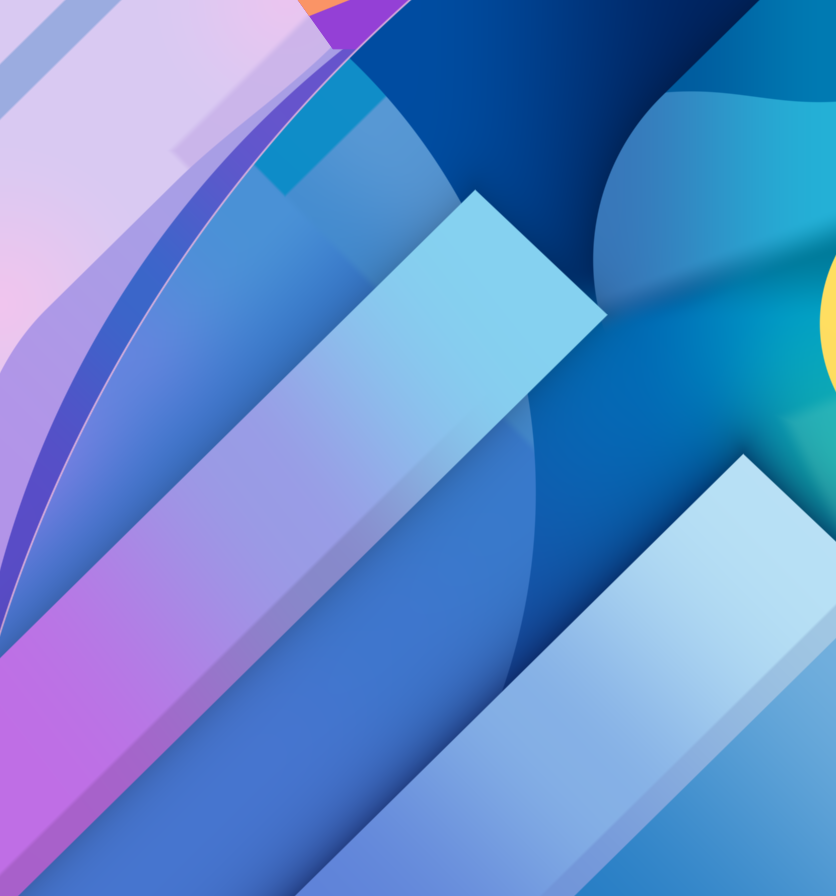
This background is drawn by a WebGL 1 fragment shader. Its source:

```glsl
precision highp float;
// Overlapping translucent planes: two raised diagonal bars over a deep blue field,
// a pale curved sheet at the left and a teal lobe with a yellow disc at the right.
// Shapes are signed distances in height units; slanted ones use rotated axes (along, across).

uniform vec2 u_resolution;

const vec2 ALONG = vec2(0.712, 0.702);
const vec2 ACROSS = vec2(0.702, -0.712);

// Antialiased coverage of a signed distance (negative inside).
float fill(float d, float blur) {
  return 1.0 - smoothstep(-blur, blur, d);
}

float circle(vec2 p, vec2 center, float radius) {
  return length(p - center) - radius;
}

// Gradient through three colours with the middle one at m.
vec3 ramp(vec3 low, vec3 mid, vec3 high, float m, float t) {
  return t < m ? mix(low, mid, smoothstep(0.0, m, t))
               : mix(mid, high, smoothstep(m, 1.0, t));
}

// Bar running down-left without end, its tip at q.x = tip, spanning near..far in q.y.
float bar(vec2 q, float tip, float near, float far) {
  vec2 d = vec2(q.x - tip - 0.035 * (q.y - near),
                abs(q.y - 0.5 * (near + far)) - 0.5 * (far - near));
  return length(max(d, 0.0)) + min(max(d.x, d.y), 0.0);
}

float shadow(float d, float spread) {
  return exp(-max(d, 0.0) / spread);
}

// Blue field: violet below, teal at the right, navy at the top.
vec3 field(vec2 p, vec2 q) {
  vec3 c = ramp(vec3(0.29, 0.20, 0.71), vec3(0.11, 0.32, 0.67), vec3(0.0, 0.43, 0.72), 0.5, q.x);
  c = mix(c, vec3(0.0, 0.62, 0.78), smoothstep(0.70, 0.92, p.x) * smoothstep(0.40, 0.62, p.y));
  float green = length((p - vec2(0.94, 0.49)) * vec2(1.0, 0.8));
  c = mix(c, vec3(0.08, 0.71, 0.68), 0.9 * fill(green - 0.08, 0.09));
  float patchEdge = max(0.872 - p.x + 0.5 * (0.54 - p.y), p.y - 0.53 - 0.4 * (p.x - 0.87));
  c = mix(c, vec3(0.30, 0.77, 0.76), 0.4 * fill(patchEdge, 0.012));
  vec3 navy = mix(vec3(0.0, 0.30, 0.63), vec3(0.0, 0.15, 0.40), smoothstep(0.46, 0.80, p.x));
  return mix(c, navy, smoothstep(0.63, 0.70, p.y) * (1.0 - smoothstep(0.75, 0.9, p.x - p.y + 0.75)));
}

// Rounded lobe with a wavy upper plane, melting into the field below.
vec3 lobe(vec3 c, vec2 p, vec2 q, float px) {
  float d = length(vec2(min(q.x - 1.152, 0.0), q.y - 0.139)) - 0.256;
  float wave = 0.892 + 0.006 * sin((p.x - 0.70) * 22.0);
  vec3 upper = mix(vec3(0.0, 0.36, 0.62), vec3(0.0, 0.48, 0.70), smoothstep(0.75, 0.93, p.x));
  vec3 lower = mix(vec3(0.22, 0.47, 0.73), vec3(0.14, 0.69, 0.84), smoothstep(0.67, 0.93, p.x));
  vec3 body = mix(lower, upper, fill(wave - p.y, px));
  float base = 0.65 + 0.37 * (p.x - 0.68);
  c *= 1.0 - 0.22 * shadow(d, 0.035) * smoothstep(0.64, 0.72, p.y);
  return mix(c, body, fill(d, px) * smoothstep(base - 0.025, base + 0.025, p.y));
}

// Blue sheet seen inside the large arc, with a teal corner.
vec3 innerSheet(vec2 p, vec2 q, float px) {
  vec3 c = ramp(vec3(0.51, 0.50, 0.90), vec3(0.39, 0.52, 0.87), vec3(0.29, 0.57, 0.84),
                0.5, smoothstep(0.25, 0.78, q.x));
  c = mix(c, vec3(0.20, 0.45, 0.79), 0.75 * smoothstep(-0.33, -0.19, q.y));
  float corner = 0.775 - q.x;
  vec3 panel = mix(vec3(0.27, 0.55, 0.81), vec3(0.35, 0.60, 0.83), smoothstep(0.77, 0.9, q.x));
  c = mix(c, panel, 0.85 * fill(corner, 0.006));
  return mix(c, vec3(0.03, 0.55, 0.78), 0.9 * fill(max(corner, q.y + 0.333), 2.0 * px));
}

// Pale sheet, lavender margin, dark crescent and top accents outside the arc.
vec3 outerSheet(vec2 p, vec2 q, float px) {
  vec3 pale = mix(vec3(0.85, 0.79, 0.95), vec3(0.95, 0.77, 0.93), fill(circle(p, vec2(0.0, 0.66), 0.08), 0.12));
  pale = mix(pale, vec3(0.93, 0.77, 0.94), fill(circle(p, vec2(0.32, 1.0), 0.06), 0.11));
  pale = mix(pale, vec3(0.58, 0.66, 0.87), 0.9 * fill(abs(q.y + 0.639) - 0.022, 1.5 * px));
  pale = mix(pale, vec3(0.78, 0.69, 0.91), 0.8 * fill(max(-0.458 - q.y, 0.72 - q.x), 0.005));
  float bend = max(0.497 - q.x, 0.0);
  float margin = -0.43 + 1.9 * bend * bend + 0.015 * smoothstep(0.7, 0.93, q.x);
  vec3 lavender = mix(vec3(0.70, 0.58, 0.91), vec3(0.66, 0.62, 0.90), smoothstep(0.3, 0.7, q.x));
  vec3 c = mix(pale, lavender, fill(margin - q.y, px));
  vec3 crescent = ramp(vec3(0.35, 0.30, 0.78), vec3(0.23, 0.40, 0.79), vec3(0.40, 0.33, 0.80),
                       0.5, smoothstep(0.25, 0.92, q.x));
  c = mix(c, crescent, fill(circle(p, vec2(1.078, 0.071), 1.117), px));
  float wedge = max(0.345 + 0.72 * (0.982 - p.y) - p.x, 0.945 + 0.63 * (p.x - 0.371) - p.y);
  wedge = max(0.982 - 1.4 * (p.x - 0.345) - p.y, 0.945 - p.y);
  c = mix(c, vec3(0.58, 0.25, 0.84), fill(wedge, px));
  float orange = max(wedge, 0.982 + 0.4 * (p.x - 0.345) - p.y);
  return mix(c, vec3(0.98, 0.58, 0.40), fill(orange, px));
}

void main() {
  vec2 p = gl_FragCoord.xy / u_resolution.y;
  vec2 q = vec2(dot(p, ALONG), dot(p, ACROSS));
  float px = 1.0 / u_resolution.y;
  vec3 c = lobe(field(p, q), p, q, px);
  c = mix(c, vec3(1.0, 0.87, 0.38), fill(circle(p, vec2(1.086, 0.639), 0.171), px));

  // Curved sheets at the left and their thin pink rim.
  float arc = circle(p, vec2(1.521, -0.19), 1.596);
  c = mix(c, innerSheet(p, q, px), fill(circle(p, vec2(-0.072, 0.45), 0.67), px) * fill(arc, px));
  c = mix(c, outerSheet(p, q, px), fill(-arc, px));
  c = mix(c, vec3(0.93, 0.73, 0.88), 0.85 * fill(abs(arc) - 0.001, px));

  // Upper bar with a shaded lower facet.
  float first = bar(q, 0.931, -0.189, 0.0142);
  c *= 1.0 - 0.16 * shadow(first, 0.022);
  vec3 face = ramp(vec3(0.75, 0.43, 0.90), vec3(0.60, 0.61, 0.90), vec3(0.52, 0.82, 0.94),
                   0.58, smoothstep(0.02, 0.95, q.x + 0.12 * (q.y + 0.09)));
  face *= 1.0 - 0.12 * smoothstep(-0.020, -0.014, q.y) * (1.0 - smoothstep(0.5, 0.8, q.x));
  c = mix(c, face, fill(first, px));

  // Lower bar: lit face, narrow facet and blue side.
  float second = bar(q, 0.937, 0.231, 1.2);
  c *= 1.0 - vec3(0.5, 0.46, 0.36) * shadow(second, 0.03);
  face = ramp(vec3(0.37, 0.51, 0.85), vec3(0.52, 0.69, 0.90), vec3(0.72, 0.88, 0.96),
              0.5, smoothstep(0.15, 0.98, q.x));
  vec3 facet = mix(vec3(0.44, 0.58, 0.85), vec3(0.63, 0.78, 0.89), smoothstep(0.4, 0.9, q.x));
  vec3 side = mix(vec3(0.15, 0.49, 0.77), vec3(0.45, 0.69, 0.87), smoothstep(0.42, 0.9, q.x));
  face = mix(face, facet, fill(0.4235 - q.y, 2.0 * px));
  face = mix(face, side, fill(0.45 - q.y, px));
  c = mix(c, face, fill(second, px));

  gl_FragColor = vec4(c, 1.0);
}
```
